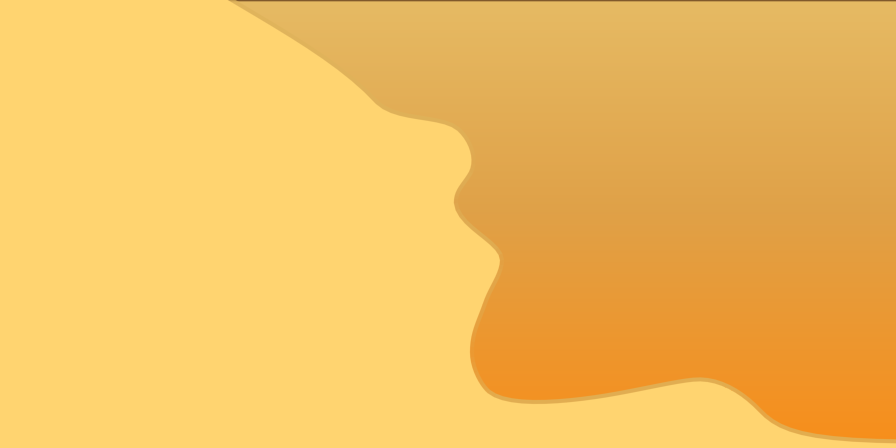
This background is drawn by a Shadertoy shader. Its source:

```glsl
#define SAND_COLOR vec3(1.0, 0.83, 0.44)
#define SKY_TOP vec3(0.90, 0.73, 0.39)
#define SKY_MIDDLE vec3(0.875, 0.63, 0.28)
#define SKY_BOTTOM vec3(0.97, 0.555, 0.10)
#define RIM_COLOR vec3(0.87, 0.70, 0.35)
#define LINE_COLOR vec3(0.50, 0.35, 0.17)
#define MIDDLE_HEIGHT 0.53
#define RIM_WIDTH 0.009
#define LINE_WIDTH 0.003
#define CURVE_STEPS 10

// Outline state: pen position, shortest offset to the outline, side of it
struct Outline {
    vec2 pen;
    vec2 offset;
    bool inside;
};

vec2 cubicBezier(vec2 a, vec2 b, vec2 c, vec2 d, float t) {
    float s = 1.0 - t;
    return s * s * s * a + 3.0 * s * t * (s * b + t * c) + t * t * t * d;
}

// Adds one straight piece, counting crossings to the left of p
void lineTo(inout Outline o, vec2 p, vec2 end) {
    vec2 edge = end - o.pen;
    vec2 rel = p - o.pen;
    vec2 offset = rel - edge * clamp(dot(rel, edge) / dot(edge, edge), 0.0, 1.0);
    if (dot(offset, offset) < dot(o.offset, o.offset)) o.offset = offset;
    if ((o.pen.y > p.y) != (end.y > p.y)) {
        float crossing = o.pen.x + edge.x * rel.y / edge.y;
        if (crossing < p.x) o.inside = !o.inside;
    }
    o.pen = end;
}

void curveTo(inout Outline o, vec2 p, vec2 b, vec2 c, vec2 d) {
    vec2 start = o.pen;
    for (int i = 1; i <= CURVE_STEPS; i++) {
        lineTo(o, p, cubicBezier(start, b, c, d, float(i) / float(CURVE_STEPS)));
    }
}

Outline traceOutline(vec2 p) {
    Outline o = Outline(vec2(0.495, 1.008), vec2(10.0), false);
    // Upper slope and shoulder
    curveTo(o, p, vec2(0.625, 0.930), vec2(0.758, 0.857), vec2(0.839, 0.768));
    curveTo(o, p, vec2(0.885, 0.724), vec2(0.984, 0.740), vec2(1.021, 0.708));
    curveTo(o, p, vec2(1.049, 0.682), vec2(1.060, 0.643), vec2(1.047, 0.617));
    // Winding wall
    curveTo(o, p, vec2(1.031, 0.589), vec2(1.013, 0.578), vec2(1.013, 0.547));
    curveTo(o, p, vec2(1.018, 0.490), vec2(1.115, 0.458), vec2(1.116, 0.419));
    curveTo(o, p, vec2(1.115, 0.388), vec2(1.091, 0.362), vec2(1.078, 0.323));
    curveTo(o, p, vec2(1.063, 0.281), vec2(1.049, 0.258), vec2(1.049, 0.214));
    curveTo(o, p, vec2(1.049, 0.174), vec2(1.073, 0.135), vec2(1.089, 0.122));
    // Low hill along the floor
    curveTo(o, p, vec2(1.130, 0.089), vec2(1.237, 0.096), vec2(1.328, 0.109));
    curveTo(o, p, vec2(1.406, 0.120), vec2(1.497, 0.143), vec2(1.547, 0.148));
    curveTo(o, p, vec2(1.602, 0.154), vec2(1.654, 0.122), vec2(1.693, 0.081));
    curveTo(o, p, vec2(1.737, 0.034), vec2(1.797, 0.013), vec2(2.018, 0.010));
    return o;
}

vec3 skyGradient(float height) {
    vec3 lower = mix(SKY_BOTTOM, SKY_MIDDLE, clamp(height / MIDDLE_HEIGHT, 0.0, 1.0));
    return mix(lower, SKY_TOP, clamp((height - MIDDLE_HEIGHT) / (1.0 - MIDDLE_HEIGHT), 0.0, 1.0));
}

void mainImage(out vec4 fragColor, in vec2 fragCoord) {
    vec2 p = fragCoord / iResolution.y;
    float blur = 0.75 / iResolution.y;

    Outline o = traceOutline(p);
    float dist = length(o.offset);
    float depth = o.inside ? dist : -dist;

    // Sky with a thin line at the top
    vec3 color = skyGradient(p.y);
    color = mix(color, LINE_COLOR, smoothstep(-blur, blur, p.y - 1.0 + LINE_WIDTH));

    // Rim, strongest where the outline lies flat
    float flatness = abs(o.offset.y) / max(dist, 1e-5);
    float rim = 1.0 - smoothstep(-blur, blur, depth - RIM_WIDTH);
    color = mix(color, RIM_COLOR, rim * mix(0.1, 0.85, flatness));

    // Sand in front
    color = mix(SAND_COLOR, color, smoothstep(-blur, blur, depth));
    fragColor = vec4(color, 1.0);
}
```
